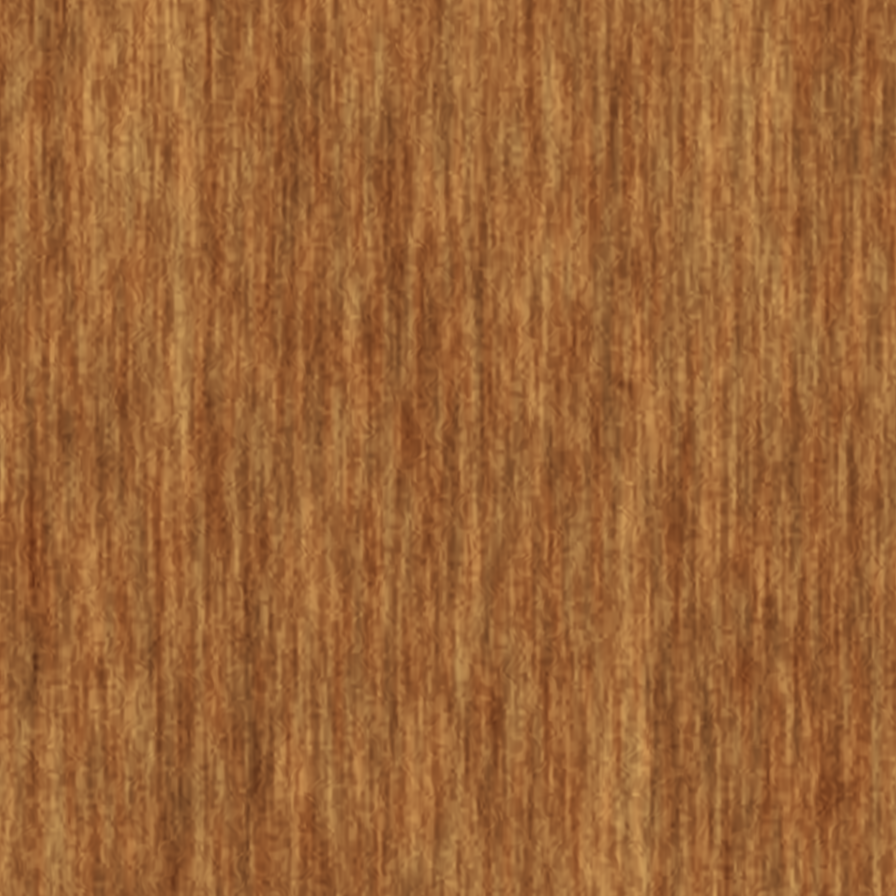
A WebGL 2 fragment shader for this texture:

```glsl
#version 300 es
precision highp float;
// Straight-grained brown wood: staggered vertical fibres at several scales,
// fine pore speckle, a few long dark veins and one small knot are summed
// into a single tone, which is then turned into colour by a warm ramp.

uniform vec2 u_resolution;
out vec4 fragColor;

const vec3 MID_BROWN = vec3(0.58, 0.36, 0.19);
const vec3 DARK_SLOPE = vec3(1.0, 0.83, 0.50);
const vec3 LIGHT_SLOPE = vec3(1.0, 1.07, 0.71);
const vec3 RED_TINT = vec3(0.016, -0.012, -0.014);
const int VEIN_COUNT = 6;

float hash(vec2 p) {
    return fract(sin(dot(p, vec2(127.1, 311.7))) * 43758.5453);
}

// Smooth value noise in -1..1.
float noise(vec2 p) {
    vec2 cell = floor(p);
    vec2 f = fract(p);
    f = f * f * (3.0 - 2.0 * f);
    float low = mix(hash(cell), hash(cell + vec2(1.0, 0.0)), f.x);
    float high = mix(hash(cell + vec2(0.0, 1.0)), hash(cell + 1.0), f.x);
    return mix(low, high, f.y) * 2.0 - 1.0;
}

// Brightness along one fibre; each column starts at its own height.
float column(float id, float y, float seed) {
    y += 40.0 * hash(vec2(id, seed));
    float f = fract(y);
    float a = hash(vec2(id + seed, floor(y)));
    float b = hash(vec2(id + seed, floor(y) + 1.0));
    return mix(a, b, f * f * (3.0 - 2.0 * f)) * 2.0 - 1.0;
}

// Neighbouring columns blended into soft vertical streaks, -1..1.
float streaks(vec2 p, vec2 frequency, float seed) {
    p *= frequency;
    float id = floor(p.x);
    float f = fract(p.x);
    f = f * f * (3.0 - 2.0 * f);
    return mix(column(id, p.y, seed), column(id + 1.0, p.y, seed), f);
}

// Darkness of one long, slightly leaning vein with tapered ends.
float vein(vec2 p, vec2 centre, float halfLength, float width, float lean) {
    vec2 d = p - centre;
    d.x -= lean * d.y + 0.003 * noise(vec2(centre.x * 90.0, p.y * 7.0));
    float core = exp(-d.x * d.x / (width * width));
    float halo = 0.35 * exp(-abs(d.x) / (width * 3.0));
    float taper = 1.0 - smoothstep(0.4 * halfLength, halfLength, abs(d.y));
    return (core + halo) * taper;
}

float veins(vec2 p) {
    float dark = 0.0;
    for (int i = 0; i < VEIN_COUNT; i++) {
        float id = float(i);
        float spread = 0.2 + 0.6 * hash(vec2(id, 3.0));
        vec2 centre = vec2((id + spread) / float(VEIN_COUNT), hash(vec2(id, 7.0)));
        float halfLength = mix(0.2, 0.6, hash(vec2(id, 11.0)));
        float width = mix(0.003, 0.007, hash(vec2(id, 17.0)));
        float lean = 0.06 * (hash(vec2(id, 23.0)) - 0.5);
        float strength = mix(0.5, 1.0, hash(vec2(id, 29.0)));
        dark += strength * vein(p, centre, halfLength, width, lean);
    }
    return dark;
}

float knot(vec2 p, vec2 centre, float radius) {
    vec2 d = (p - centre) / radius;
    d.y += 0.4 * d.x;
    return exp(-dot(d, d));
}

// Tone relative to the middle brown.
float woodTone(vec2 p) {
    vec2 grain = p;
    grain.x += 0.004 * noise(p * vec2(4.0, 2.5));

    float tone = 0.022;
    tone += 0.036 * noise(grain * vec2(6.0, 1.4) + 5.0);
    tone += 0.048 * streaks(grain, vec2(34.0, 3.5), 2.0);
    tone += 0.062 * streaks(grain, vec2(125.0, 11.0), 13.0);
    tone += 0.078 * streaks(grain, vec2(215.0, 24.0), 31.0);

    // Pores: short speckle, jittered sideways so that rows do not show.
    vec2 pore = p + 0.004 * vec2(noise(p * 60.0), noise(p * 75.0 + 9.0));
    tone += 0.068 * noise(pore * vec2(230.0, 150.0));

    float broken = 0.8 + 0.35 * streaks(grain, vec2(150.0, 16.0), 47.0);
    tone -= 0.085 * veins(p) * broken;
    tone -= 0.16 * knot(p, vec2(0.695, 0.572), 0.008);
    return tone;
}

void main() {
    vec2 p = gl_FragCoord.xy / u_resolution;
    float tone = woodTone(p);

    // Colour: highlights turn golden, some fibres lean towards red.
    vec3 slope = mix(DARK_SLOPE, LIGHT_SLOPE, smoothstep(-0.06, 0.06, tone));
    vec3 colour = MID_BROWN + tone * slope;
    colour += RED_TINT * streaks(p, vec2(90.0, 14.0), 59.0);
    fragColor = vec4(clamp(colour, 0.0, 1.0), 1.0);
}
```
